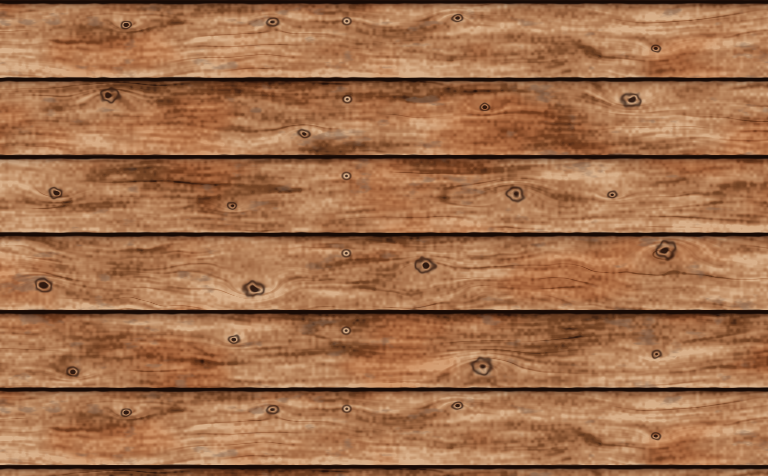
A WebGL 1 fragment shader for this texture:

```glsl
precision highp float;
// Stacked horizontal timber boards with dark shadowed seams, knots and nails.
// Grain is stretched noise whose contours are bent around hashed knots;
// five different boards cycle down the wall, each with its own tone and figure.

uniform vec2 u_resolution;

const float BOARDS_DOWN = 6.14;   // board heights in the canvas height
const float BOARD_CYCLE = 5.0;    // boards before the set repeats
const float KNOT_SPACING = 2.48;  // in board heights
const float SEAM_HALF = 0.024;

const vec3 SEAM  = vec3(0.13, 0.055, 0.03);
const vec3 BROWN = vec3(0.46, 0.27, 0.145);
const vec3 RUST  = vec3(0.65, 0.43, 0.28);
const vec3 TAN   = vec3(0.75, 0.55, 0.39);
const vec3 PALE  = vec3(0.85, 0.69, 0.54);
const vec3 DIRT  = vec3(0.50, 0.39, 0.32);

float hash(vec2 p) {
  vec3 h = fract(p.xyx * 0.1031);
  h += dot(h, h.yzx + 33.33);
  return fract((h.x + h.y) * h.z);
}

float noise(vec2 p) {
  vec2 i = floor(p), f = fract(p);
  f = f * f * (3.0 - 2.0 * f);
  return mix(mix(hash(i), hash(i + vec2(1.0, 0.0)), f.x),
             mix(hash(i + vec2(0.0, 1.0)), hash(i + 1.0), f.x), f.y);
}

float fbm(vec2 p) {
  float sum = 0.0, amp = 0.53;
  for (int i = 0; i < 4; i++) {
    sum += amp * noise(p);
    p = p * 2.03 + 19.7;
    amp *= 0.5;
  }
  return sum;
}

// x: grain displacement, y: darkness of the cores, z: pale halo
vec3 knots(vec2 q, float board) {
  vec3 effect = vec3(0.0);
  float ragged = 0.5 * (noise(q * 16.0 + board * 31.0) - 0.5);
  for (int i = 0; i < 4; i++) {
    vec2 id = vec2(float(i) + 3.0, board * 7.0 + 11.0);
    float pick = hash(id + 53.0);
    float size = mix(0.045, 0.12, pick * pick);
    vec2 center = vec2((float(i) + 0.15 + 0.7 * hash(id)) * KNOT_SPACING,
                       0.22 + 0.58 * hash(id + 29.0));
    vec2 d = q - center;
    vec2 e = d / (size * vec2(4.2, 1.9));
    float halo = exp(-dot(e, e));
    float side = hash(id + 71.0) < 0.5 ? -1.0 : 1.0;
    float r = length(d * vec2(0.75, 1.0)) / size + ragged;
    float rim = exp(-pow((r - 0.95) / 0.24, 2.0));
    float core = 1.0 - smoothstep(0.25, 0.6, r);
    effect += vec3(side * 2.7 * size * halo, max(0.65 * rim, 0.9 * core), halo);
  }
  return effect;
}

// Lightness of the wood; bent is the height of the grain after displacement
float grainTone(vec2 q, float bent, float board) {
  vec2 seed = vec2(board * 37.0, board * 13.0);
  float patches = fbm(q * vec2(0.7, 1.8) + seed);
  float bands = fbm(vec2(q.x * 0.45, bent * 8.0) + seed + 5.0);
  float fibre = noise(vec2(q.x * 2.6, bent * 23.0) + seed + 9.0);
  float speck = noise(q * 23.0 + seed);
  float vein = noise(vec2(q.x * 0.6, bent * 7.0) + seed + 41.0);
  float line = 1.0 - smoothstep(0.0, 0.09, abs(vein - 0.5));
  line *= smoothstep(0.3, 0.65, noise(q * vec2(1.5, 3.0) + seed + 61.0));
  return 0.58 + 0.75 * (patches - 0.5) + 0.75 * (bands - 0.5)
       + 0.42 * (fibre - 0.5) + 0.32 * (speck - 0.5) - 0.27 * line;
}

vec3 woodColor(float tone) {
  vec3 c = mix(SEAM, BROWN, smoothstep(-0.35, 0.15, tone));
  c = mix(c, RUST, clamp((tone - 0.15) / 0.27, 0.0, 1.0));
  c = mix(c, TAN, clamp((tone - 0.42) / 0.26, 0.0, 1.0));
  return mix(c, PALE, clamp((tone - 0.68) / 0.26, 0.0, 1.0));
}

// Pale nail head with a dark rim and a dark pit
vec3 addNail(vec3 c, vec2 d, float pixel) {
  float r = length(d * vec2(0.85, 1.0));
  c = mix(c, SEAM, 0.65 * (1.0 - smoothstep(0.04, 0.055 + pixel, r)));
  c = mix(c, PALE, 1.0 - smoothstep(0.035 - pixel, 0.035 + pixel, r));
  return mix(c, SEAM, 0.8 * (1.0 - smoothstep(0.006, 0.012 + pixel, r)));
}

void main() {
  float pixel = BOARDS_DOWN / u_resolution.y;
  vec2 wall = vec2(gl_FragCoord.x, u_resolution.y - gl_FragCoord.y) * pixel;
  float board = mod(floor(wall.y), BOARD_CYCLE);
  vec2 q = vec2(wall.x, fract(wall.y));

  // Grain, with a stronger wave on some boards
  vec3 knot = knots(q, board);
  float figure = mix(0.2, 0.65, hash(vec2(board, 83.0)));
  float wave = figure * (fbm(q * vec2(0.6, 1.1) + board * 17.0) - 0.5);
  float tone = grainTone(q, q.y + wave + knot.x, board);
  tone += 0.1 * (hash(vec2(board, 19.0)) - 0.5) + 0.1 * (q.y - 0.5);
  tone += 0.08 * knot.z - 0.3 * exp(-q.y * 11.0);
  tone += 0.13 * smoothstep(0.9, 0.98, q.y);

  // Red stain, grey dirt, knot cores and one nail per board
  vec3 c = woodColor(tone);
  float stain = smoothstep(0.48, 0.75, fbm(q * vec2(0.8, 1.5) + board * 23.0 + 7.0));
  c *= mix(vec3(1.0), vec3(0.97, 0.86, 0.77), stain);
  c = mix(c, DIRT, 0.5 * smoothstep(0.66, 0.85, fbm(q * vec2(3.0, 7.0) + board * 43.0)));
  c = mix(c, SEAM, clamp(knot.y, 0.0, 0.9));
  vec2 nail = vec2(4.48, 0.28) + 0.03 * (hash(vec2(board, 5.0)) - 0.5);
  c = addNail(c, q - nail, pixel);

  // Seam with a ragged lower edge and a soft shadow beneath
  float seam = abs(fract(q.y - SEAM_HALF + 0.5) - 0.5);
  float ragged = 0.012 * (noise(vec2(q.x * 9.0, board)) - 0.5) * step(SEAM_HALF, q.y);
  c = mix(c, SEAM, 0.55 * exp(-max(q.y - 0.04, 0.0) * 28.0));
  c = mix(SEAM * 0.7, c, smoothstep(-pixel, pixel, seam - SEAM_HALF - ragged));
  gl_FragColor = vec4(c, 1.0);
}
```
